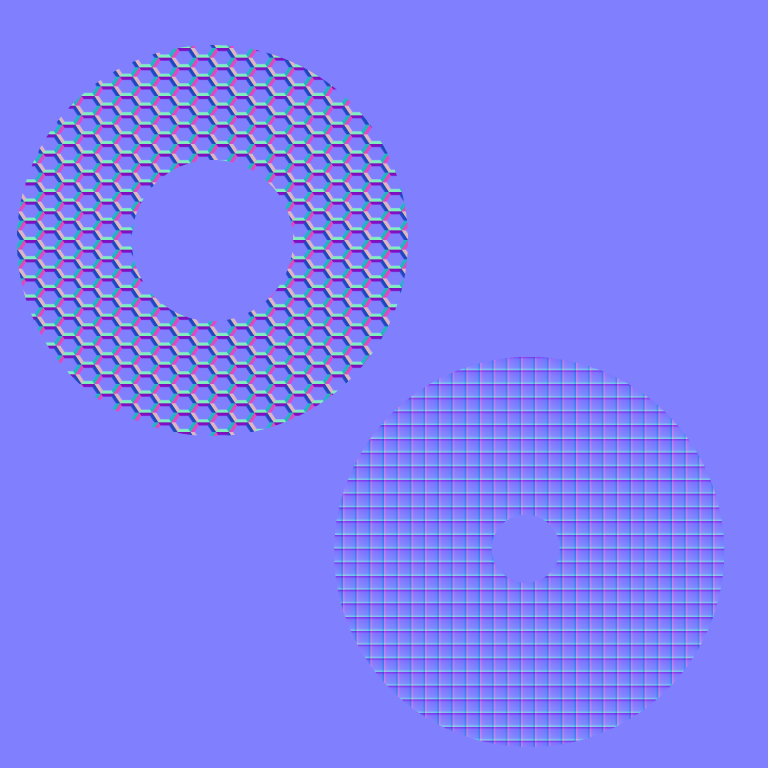
Write a Shadertoy shader that draws this texture map.

```glsl
// Tangent-space normal map: a ring of raised honeycomb walls at upper left and
// a disc of fine square ribs at lower right, both on a flat surface.
// Each pattern yields a surface slope; slopes become normals, then colours.

// Slope of honeycomb walls: each cell edge leans towards the cell centre.
vec2 honeycombSlope(vec2 p) {
    vec2 period = vec2(1.7320508, 1.0);
    vec2 q = (p - vec2(0.3897, 0.6)) * 40.0 * vec2(0.8660254, 1.0);

    // Nearest centre of two interleaved rectangular lattices
    vec2 a = mod(q + 0.5 * period, period) - 0.5 * period;
    vec2 b = mod(q, period) - 0.5 * period;
    vec2 cell = dot(a, a) < dot(b, b) ? a : b;

    // Distance to the hexagon sides, and the side that is closest
    vec2 m = abs(cell);
    float slanted = dot(m, vec2(0.8660254, 0.5));
    vec2 side = slanted > m.y ? vec2(0.8660254, 0.5) : vec2(0.0, 1.0);
    float bevel = smoothstep(0.31, 0.39, max(slanted, m.y));
    return -sign(cell) * side * bevel * 1.8;
}

// Slope of square ribs, with slightly dished cells between them.
vec2 gridSlope(vec2 p) {
    vec2 cell = fract(p * 56.0) - 0.5;
    vec2 rib = smoothstep(0.32, 0.46, abs(cell));
    return -sign(cell) * rib * 0.48 - cell * 0.3;
}

float insideCircle(vec2 p, vec2 centre, float radius) {
    return step(distance(p, centre), radius);
}

vec3 normalColour(vec2 p) {
    vec2 ringCentre = vec2(0.2766, 0.6868);
    float ring = insideCircle(p, ringCentre, 0.2546)
               - insideCircle(p, ringCentre, 0.105);
    float disc = insideCircle(p, vec2(0.689, 0.2813), 0.254)
               - insideCircle(p, vec2(0.6845, 0.2855), 0.0443);

    vec2 slope = honeycombSlope(p) * ring + gridSlope(p) * disc;
    return normalize(vec3(slope, 1.0)) * 0.5 + 0.5;
}

void mainImage(out vec4 fragColor, in vec2 fragCoord) {
    // Average a 3 by 3 set of samples to smooth every edge
    vec3 colour = vec3(0.0);
    for (int j = -1; j <= 1; j++) {
        for (int i = -1; i <= 1; i++) {
            vec2 offset = vec2(i, j) / 3.0;
            colour += normalColour((fragCoord + offset) / iResolution.xy);
        }
    }
    fragColor = vec4(colour / 9.0, 1.0);
}
```
